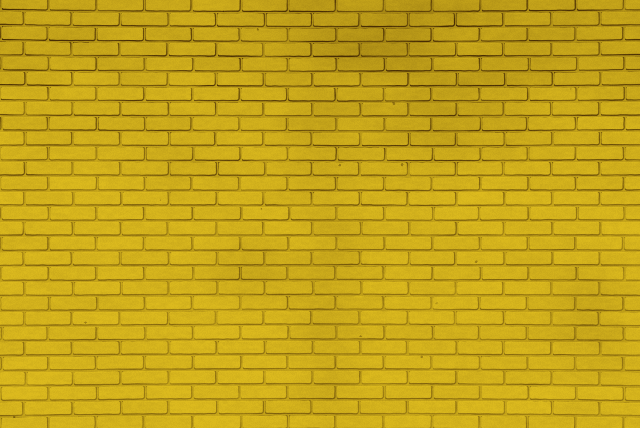
Write a Shadertoy shader that draws this texture.

```glsl
// A painted yellow brick wall in running bond, with thin shadowed joints.
// Each brick is a rounded box set in the top left of its cell; one tone value
// gathers shadow, stains, grain and chips, then picks a colour on a ramp.

const vec3 SHADE = vec3(0.39, 0.28, 0.03);   // tone 0
const vec3 PAINT = vec3(0.82, 0.69, 0.11);   // tone 1
const float ASPECT = 1.5;          // wall width in units of its height
const float COLUMNS = 13.35;       // bricks across
const float ROWS = 28.75;          // courses down, at mid width
const float ROW_PHASE = 13.47;     // course coordinate at mid height
const float COLUMN_PHASE = -0.04;  // sideways shift, in bricks
const float BEND = 0.3;            // courses spread toward the sides
const float JOINT = 0.0060;        // mortar width
const float CORNER = 0.0046;       // corner radius of a brick
const float SHADOW_WIDTH = 0.0030; // dark line below and right of a brick
const float JOINT_WANDER = 0.06;   // uneven upright joints, in bricks
const float BED_WANDER = 0.04;     // uneven courses, in courses
const float EDGE_WEAR = 0.0010;    // ragged brick edges
const float GRAIN = 0.07;
const float BRICK_VARIATION = 0.06;
const float STAIN = 0.55;          // strength of the broad grime
const float CHIP_GRID = 22.0;
const float CHIP_CHANCE = 0.025;

float hash(vec2 p) {
    vec3 q = fract(vec3(p.xyx) * 0.1031);
    q += dot(q, q.yzx + 33.33);
    return fract((q.x + q.y) * q.z);
}

float noise(vec2 p) {
    vec2 i = floor(p), f = fract(p);
    f = f * f * (3.0 - 2.0 * f);
    return mix(mix(hash(i), hash(i + vec2(1, 0)), f.x),
               mix(hash(i + vec2(0, 1)), hash(i + vec2(1, 1)), f.x), f.y);
}

float fbm(vec2 p) {
    float sum = 0.0, amp = 0.5;
    for (int i = 0; i < 4; i++) {
        sum += amp * noise(p);
        p = p * 2.03 + 17.1;
        amp *= 0.5;
    }
    return sum;
}

float roundedBox(vec2 p, vec2 halfSize, float radius) {
    vec2 q = abs(p) - halfSize + radius;
    return length(max(q, 0.0)) + min(max(q.x, q.y), 0.0) - radius;
}

float blotch(vec2 p, vec2 center, vec2 size) {
    vec2 q = (p - center) / size;
    return exp(-dot(q, q));
}

// Broad grime: a patch high up, a faint upright streak, low patches.
float stains(vec2 uv) {
    float cloud = fbm(uv * vec2(7.0, 9.0) + 4.0);
    float grime = 0.36 * blotch(uv, vec2(0.66, 0.90), vec2(0.18, 0.24))
                + 0.14 * blotch(uv, vec2(0.51, 0.45), vec2(0.05, 0.60))
                + 0.22 * blotch(uv, vec2(0.39, 0.38), vec2(0.06, 0.09))
                + 0.16 * blotch(uv, vec2(0.93, 0.25), vec2(0.06, 0.16))
                + 0.24 * smoothstep(0.45, 1.0, uv.y);
    return STAIN * (grime * (0.5 + cloud) + 0.16 * (cloud - 0.45));
}

// Small dark pits scattered one per grid cell, most cells empty.
float chips(vec2 p, float blur) {
    vec2 id = floor(p * CHIP_GRID);
    vec2 spot = 0.25 + 0.5 * vec2(hash(id + 3.7), hash(id + 8.2));
    float radius = mix(0.0010, 0.0032, hash(id + 5.9));
    float d = length((fract(p * CHIP_GRID) - spot) / CHIP_GRID);
    d += 0.003 * (noise(p * 300.0) - 0.5);
    return step(hash(id), CHIP_CHANCE) * (1.0 - smoothstep(radius - blur, radius + blur, d));
}

void mainImage(out vec4 fragColor, in vec2 fragCoord) {
    vec2 uv = fragCoord / iResolution.xy;
    vec2 p = uv * vec2(ASPECT, 1.0);
    float blur = 0.6 / iResolution.y;

    // Running bond: courses counted downward, every other one shifted by half
    float side = 2.0 * uv.x - 1.0;
    float course = (0.5 - uv.y) * (ROWS - BEND * side * side) + ROW_PHASE;
    course += BED_WANDER * (noise(vec2(uv.x * 9.0, uv.y * 12.0)) - 0.5);
    float row = floor(course);
    float along = uv.x * COLUMNS + COLUMN_PHASE + 0.5 * mod(row + 1.0, 2.0);
    along += JOINT_WANDER * (noise(vec2(along * 0.8, row * 7.3)) - 0.5);
    vec2 brick = vec2(floor(along), row);

    // Brick shape; mortar fills the right and bottom of the cell
    vec2 cell = vec2(ASPECT / COLUMNS, 1.0 / ROWS);
    vec2 local = fract(vec2(along, course)) * cell;
    vec2 halfSize = 0.5 * (cell - JOINT);
    float d = roundedBox(local - halfSize, halfSize, CORNER);
    d += EDGE_WEAR * (noise(p * 90.0) - 0.5);
    float mortar = smoothstep(-blur, blur, d);
    float shadow = mortar * (1.0 - smoothstep(SHADOW_WIDTH - blur, SHADOW_WIDTH + blur, d));

    // Tone of the paint
    float tone = 1.035 + BRICK_VARIATION * (hash(brick + 2.3) - 0.5);
    tone -= stains(uv);
    tone += GRAIN * (noise(p * vec2(70.0, 190.0)) - 0.5);
    tone += GRAIN * (hash(floor(p * 420.0)) - 0.5);
    tone += 0.07 * (1.0 - smoothstep(0.0, 0.004, local.y)) * (1.0 - mortar);

    // Joints: soft mortar, then a shadow line that deepens toward the top
    float depth = mix(0.44, 0.78, smoothstep(0.25, 0.95, uv.y));
    depth *= 0.55 + 0.9 * noise(p * vec2(16.0, 40.0));
    float below = smoothstep(-0.002, 0.002, local.y - 2.0 * halfSize.y);
    tone -= 0.17 * mortar + depth * shadow * mix(0.75, 1.0, below);
    tone -= 0.5 * chips(p, blur);

    fragColor = vec4(mix(SHADE, PAINT, clamp(tone, -0.25, 1.1)), 1.0);
}
```
